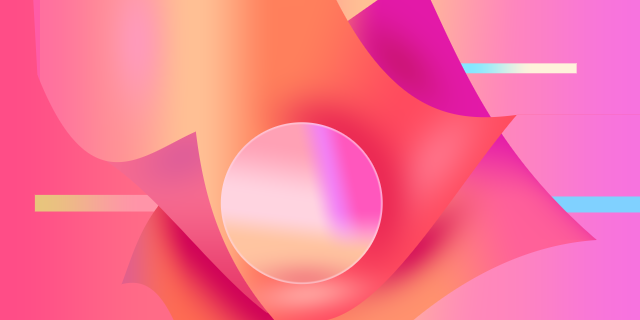
Give the GLSL for this background, as a Shadertoy shader.

```glsl
// Folded pink and orange paper sheets with a glossy disc and three slim bars.

const vec3 ROSE = vec3(1, .30, .53);
const vec3 SALMON = vec3(1, .42, .53);
const vec3 PEACH = vec3(1, .75, .58);
const vec3 ORANGE = vec3(1, .43, .32);
const vec3 RED = vec3(1, .29, .37);
const vec3 CRIMSON = vec3(.82, .02, .34);
const vec3 MAGENTA = vec3(.89, .10, .66);
const vec3 ORCHID = vec3(.97, .45, .87);
const vec3 PINK = vec3(1, .53, .73);
const vec3 MAUVE = vec3(.86, .36, .60);
const vec3 BLUSH = vec3(1, .83, .88);
const vec3 CREAM = vec3(1, .95, .86);
const vec3 SKY = vec3(.50, .82, 1);
const vec3 CYAN = vec3(.52, .91, 1);
const vec3 GOLD = vec3(.91, .77, .49);
const vec2 DISC_CENTER = vec2(.943, .365);
const float DISC_RADIUS = .253;

// Cubic through four points, held constant beyond its ends
float cubic(float x, vec4 px, vec4 py) {
  x = clamp(x, px.x, px.w);
  vec3 s = (py.yzw - py.xyz) / (px.yzw - px.xyz);
  vec2 q = (s.yz - s.xy) / (px.zw - px.xy);
  float k = (q.y - q.x) / (px.w - px.x);
  return py.x + (x - px.x) * (s.x + (x - px.y) * (q.x + (x - px.z) * k));
}

// Approximate signed distance, positive above (right of it for p.yx)
float edge(vec2 p, vec4 px, vec4 py) {
  const float E = .002;
  float slope = (cubic(p.x + E, px, py) - cubic(p.x - E, px, py)) / (2. * E);
  return (p.y - cubic(p.x, px, py)) * inversesqrt(1. + slope * slope);
}

float cover(float d) { return clamp(.5 + d * iResolution.y, 0., 1.); }

float bell(float x) { return exp(-x * x); }

float bar(vec2 p, vec2 lo, vec2 hi) {
  vec2 d = min(p - lo, hi - p);
  return cover(min(d.x, d.y));
}

// Soft elliptical spot, tilted by an angle
float glow(vec2 p, vec2 center, vec2 size, float angle) {
  float c = cos(angle), s = sin(angle);
  return bell(length(mat2(c, -s, s, c) * (p - center) / size));
}

vec3 backdrop(vec2 p) {
  vec3 col = mix(ROSE, SALMON, smoothstep(0., .5, p.x));
  col = mix(col, PEACH, smoothstep(.8, 1.15, p.x));
  col = mix(col, PINK, smoothstep(1.2, 1.66, p.x + .12 * (1. - p.y)));
  col = mix(col, ORCHID, smoothstep(1.5, 2., p.x));
  // Bars
  vec3 leftBar = mix(GOLD, vec3(1, .58, .66), smoothstep(.11, .45, p.x));
  vec3 topBar = mix(CYAN, CREAM, smoothstep(1.46, 1.67, p.x));
  col = mix(col, leftBar, bar(p, vec2(.109, .339), vec2(.52, .391)));
  col = mix(col, topBar, bar(p, vec2(1.4, .771), vec2(1.802, .802)));
  return mix(col, SKY, bar(p, vec2(1.7, .336), vec2(3, .386)));
}

vec3 backSheet(vec2 p, float rim, float fold, float flap) {
  vec3 col = mix(ORANGE, vec3(1, .57, .43), smoothstep(.75, 1.2, p.x));
  col = mix(col, vec3(1, .38, .6), smoothstep(1.35, 1.72, p.x + .3 * p.y));
  col = mix(col, MAUVE, .8 * bell((p.x - .38) / .1));
  // Shadows under the front folds
  float rightShade = .85 * bell(fold / .075) * bell((p.y - .22) / .13);
  float leftShade = bell(flap / .1) * smoothstep(.42, .6, p.x);
  col = mix(col, CRIMSON, p.x > 1. ? rightShade : leftShade);
  // Violet rim and underside
  col = mix(col, MAGENTA, .45 * exp(-max(rim, 0.) / .035));
  col = mix(col, MAGENTA, smoothstep(.36, .63, p.y) * smoothstep(1., 1.2, p.x));
  return mix(col, vec3(.8, .08, .46), .9 * glow(p, vec2(1.25, .8), vec2(.16, .08), -.8));
}

vec3 flapSheet(vec2 p) {
  vec3 col = mix(vec3(.91, .23, .42), vec3(.97, .42, .56), smoothstep(.05, .42, p.y));
  return mix(col, MAUVE, .8 * glow(p, vec2(.57, .51), vec2(.14, .09), .4));
}

vec3 frontSheet(vec2 p) {
  vec3 col = mix(vec3(1, .44, .62), vec3(1, .58, .58), smoothstep(.12, .42, p.x));
  col = mix(col, PEACH, smoothstep(.36, .6, p.x));
  col = mix(col, vec3(1, .5, .36), smoothstep(.61, .87, p.x));
  col = mix(col, RED, smoothstep(.85, 1.3, p.x + .35 * (.7 - p.y)));
  col = mix(col, vec3(1, .6, .76), .8 * glow(p, vec2(.43, .87), vec2(.08, .2), 0.));
  col = mix(col, vec3(1, .45, .54), .9 * glow(p, vec2(1.36, .5), vec2(.2, .09), .9));
  // Shade around the disc, light below it
  vec2 q = p - DISC_CENTER;
  float gap = max(length(q) - DISC_RADIUS, 0.);
  float facing = smoothstep(-.15, .9, dot(normalize(q + 1e-5), vec2(.876, .482)));
  col = mix(col, vec3(.91, .14, .32), .85 * facing * bell(gap / .09));
  col = mix(col, vec3(1, .66, .64), .85 * glow(p, vec2(.96, .08), vec2(.17, .055), .1));
  return mix(col, vec3(1, .34, .66), .8 * cover(.125 - p.x));
}

vec3 disc(vec2 q) {
  vec3 col = mix(BLUSH, vec3(1, .63, .71), smoothstep(0., .72, q.y + .15 * q.x));
  col = mix(col, vec3(1, .77, .63), smoothstep(.15, .55, -q.y - .12 * q.x));
  col = mix(col, vec3(.96, .53, .52), glow(q, vec2(.05, -.95), vec2(.65, .22), 0.));
  // Violet to hot pink sweep
  float across = q.x + .22 * q.y;
  vec3 hue = mix(vec3(.95, .5, .96), vec3(1, .34, .74), smoothstep(.4, .72, across));
  col = mix(col, hue, smoothstep(.12, .48, across) * smoothstep(-.65, -.05, q.y));
  return mix(col, BLUSH, .6 * smoothstep(.965, .99, length(q)));
}

void mainImage(out vec4 fragColor, in vec2 fragCoord) {
  vec2 p = fragCoord / iResolution.y;
  // Fold outlines
  float lobe = edge(p, vec4(.117, .22, .391, .612), vec4(.766, .575, .495, .589));
  float body = edge(p.yx, vec4(0, .232, .414, .589), vec4(.857, .706, .643, .612));
  float fold = edge(p, vec4(.938, 1.172, 1.354, 1.615), vec4(0, .089, .297, .641));
  float crest = -edge(p, vec4(1.041, 1.224, 1.458, 1.615), vec4(1.02, .753, .637, .641));
  float flap = edge(p, vec4(.286, .495, .651, .833), vec4(.523, .357, .193, .023));
  float right = -edge(p.yx, vec4(.25, .57, .802, 1), vec4(1.865, 1.576, 1.44, 1.346));
  float left = edge(p.yx, vec4(.112, .2, .29, .357), vec4(.38, .412, .452, .495));
  float hemL = edge(p, vec4(.38, .43, .495, .547), vec4(.112, .115, .076, -.01));
  float hemR = edge(p, vec4(1.28, 1.43, 1.6, 1.865), vec4(-.01, .1, .188, .25));
  float cut = dot(p - vec2(1.083, .932), vec2(.573, -.819));
  float back = min(min(min(right, left), min(hemL, hemR)), cut);
  float side = p.x - .104 - .055 * (1. - p.y);
  float front = min(min(max(lobe, body), min(fold, crest)), side);
  // Layers from back to front
  vec3 col = mix(backdrop(p), backSheet(p, right, fold, flap), cover(back));
  col = mix(col, flapSheet(p), cover(min(flap, min(p.x - .286, .87 - p.x))));
  col = mix(col, frontSheet(p), cover(front));
  vec2 q = (p - DISC_CENTER) / DISC_RADIUS;
  col = mix(col, disc(q), cover((1. - length(q)) * DISC_RADIUS));
  fragColor = vec4(col, 1);
}
```
